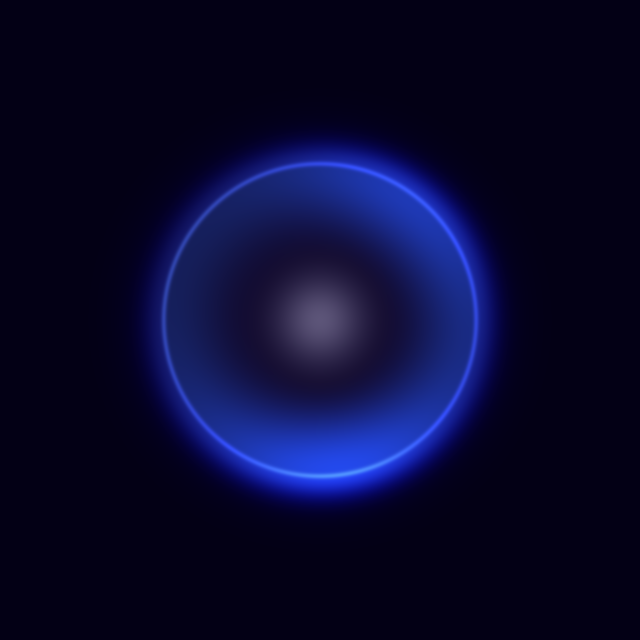
Write a three.js fragment shader that draws this background.

```glsl
// A glowing blue ring on near-black indigo, with a soft pale core.
// One polar distance drives the inner band, thin rim and outer halo;
// two angular lobes make the light stronger below and at upper right.

varying vec2 vUv;

float bell(float x, float width) {
    float t = x / width;
    return exp(-t * t);
}

// Smooth angular highlight around a unit direction at the given angle
float lobe(vec2 dir, float angle) {
    return exp(2.5 * (dot(dir, vec2(cos(angle), sin(angle))) - 1.0));
}

void main() {
    vec2 p = vUv - 0.5;
    float r = length(p);
    vec2 dir = p / max(r, 0.0001);
    float d = r - 0.244;

    // Light strength around the ring
    float energy = clamp(0.97 * lobe(dir, -1.46) + 0.62 * lobe(dir, 0.95), 0.0, 1.0);
    vec3 bandColor = mix(vec3(0.08, 0.11, 0.32), vec3(0.14, 0.29, 0.94), energy);

    // Interior: dark centre, band rising towards the rim, pale core
    vec3 inside = mix(vec3(0.06, 0.03, 0.17), bandColor, smoothstep(0.09, 0.235, r));
    inside += vec3(0.30, 0.30, 0.30) * bell(r, 0.066);

    // Exterior: backdrop with a faint wide aura and a tight halo
    vec3 outside = vec3(0.01, 0.0, 0.082);
    outside += vec3(0.004, 0.0, 0.05) * (1.0 - smoothstep(0.24, 0.38, r));
    float halo = bell(max(d, 0.0), 0.036);
    outside += bandColor * vec3(halo, halo, 1.0) * halo * mix(0.75, 0.92, energy);

    vec3 color = mix(inside, outside, smoothstep(-0.004, 0.004, d));

    // Thin bright rim, turning cyan where the light is strongest
    float heat = energy * energy * energy;
    vec3 rimColor = vec3(0.19 + 0.14 * heat, 0.27 + 0.34 * heat, min(1.0, 0.64 + 0.7 * energy));
    color = mix(color, rimColor, 0.95 * bell(d, 0.0042));

    gl_FragColor = vec4(color, 1.0);
}
```
